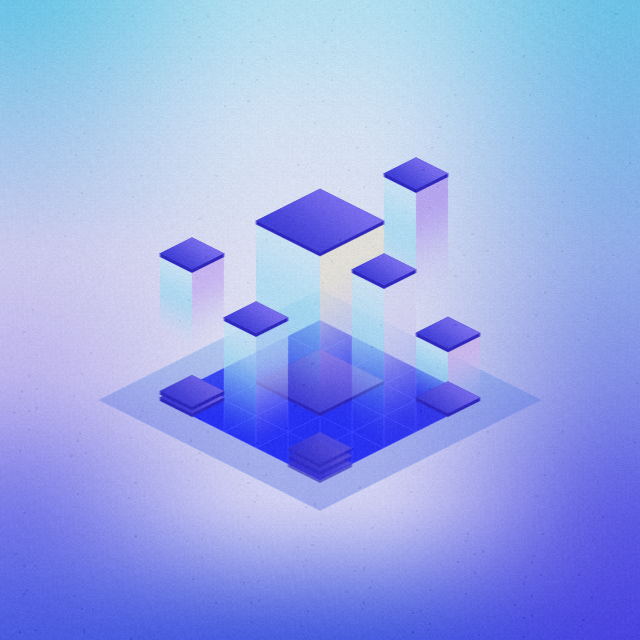
Give the GLSL for this background, as a Shadertoy shader.

```glsl
// Isometric glass towers standing on a tiled blue floor, over a soft pastel sky.
// Three vertical colour ramps make the sky; diamond distance functions shape the
// slabs and floor, and each tower has two faces that fade out towards the ground.

#define FLOOR_CENTER vec2(0.5, 0.375)
#define FLOOR_RADIUS 0.25
#define APRON_RADIUS 0.346
#define TILE_COUNT 5.0
#define SLAB_DEPTH 0.0055
#define GRAIN 0.035
#define FACE_ALPHA 0.82

const vec3 SLAB_DARK = vec3(0.24, 0.24, 0.84);
const vec3 SLAB_LIGHT = vec3(0.50, 0.45, 0.94);
const vec3 SLAB_RIM = vec3(0.18, 0.15, 0.74);
const vec3 CYAN = vec3(0.56, 0.84, 0.94);
const vec3 LAVENDER = vec3(0.76, 0.72, 0.94);

// Sky colours from bottom to top
const vec3 SKY_LEFT[6] = vec3[6](
    vec3(0.28, 0.35, 0.88), vec3(0.46, 0.47, 0.91), vec3(0.73, 0.70, 0.93),
    vec3(0.80, 0.79, 0.93), vec3(0.63, 0.78, 0.92), vec3(0.41, 0.77, 0.90));
const vec3 SKY_MIDDLE[6] = vec3[6](
    vec3(0.25, 0.34, 0.87), vec3(0.81, 0.81, 0.95), vec3(0.87, 0.87, 0.94),
    vec3(0.86, 0.87, 0.94), vec3(0.83, 0.88, 0.95), vec3(0.69, 0.87, 0.94));
const vec3 SKY_RIGHT[6] = vec3[6](
    vec3(0.28, 0.26, 0.88), vec3(0.36, 0.36, 0.89), vec3(0.50, 0.55, 0.90),
    vec3(0.57, 0.67, 0.91), vec3(0.50, 0.72, 0.91), vec3(0.42, 0.76, 0.90));

// Towers, back to front: cap centre, half width, height; then right face tint
const vec4 TOWERS[6] = vec4[6](
    vec4(0.65, 0.729, 0.05, 0.19), vec4(0.30, 0.604, 0.05, 0.125),
    vec4(0.50, 0.655, 0.10, 0.25), vec4(0.60, 0.579, 0.05, 0.24),
    vec4(0.40, 0.504, 0.05, 0.18), vec4(0.70, 0.480, 0.05, 0.10));
const vec3 TINTS[6] = vec3[6](
    vec3(0.69, 0.60, 0.93), vec3(0.76, 0.67, 0.94), vec3(0.88, 0.87, 0.82),
    vec3(0.82, 0.82, 0.93), vec3(0.66, 0.80, 0.94), vec3(0.79, 0.70, 0.92));

float hash(vec2 p) {
    return fract(sin(dot(p, vec2(127.1, 311.7))) * 43758.5453);
}

// Signed distance to a diamond twice as wide as high
float diamond(vec2 p, float radius) {
    return (abs(p.x) + 2.0 * abs(p.y) - radius) / sqrt(5.0);
}

float cover(float d) {
    float px = 0.8 / iResolution.y;
    return 1.0 - smoothstep(-px, px, d);
}

vec3 ramp(vec3 stops[6], float y) {
    vec3 col = stops[0];
    for (int i = 1; i < 6; i++) {
        float k = float(i);
        col = mix(col, stops[i], smoothstep(k - 1.2, k + 0.2, y * 5.0));
    }
    return col;
}

vec3 sky(vec2 uv) {
    vec3 col = mix(ramp(SKY_LEFT, uv.y), ramp(SKY_MIDDLE, uv.y), smoothstep(0.0, 0.45, uv.x));
    return mix(col, ramp(SKY_RIGHT, uv.y), smoothstep(0.55, 1.0, uv.x));
}

// Pale apron, deep blue floor and its faint tile lines
vec3 drawFloor(vec3 col, vec2 uv) {
    vec2 p = uv - FLOOR_CENTER;
    float back = smoothstep(-0.05, 0.17, p.y);
    vec3 apron = mix(vec3(0.30, 0.42, 0.88), vec3(0.30, 0.66, 0.90), back);
    col = mix(col, apron, cover(diamond(p, APRON_RADIUS)) * mix(0.36, 0.28, back));
    vec3 blue = mix(vec3(0.13, 0.17, 0.95), vec3(0.28, 0.36, 0.91), smoothstep(-0.04, 0.125, p.y));
    blue = mix(blue, vec3(0.22, 0.22, 0.89), smoothstep(0.0, 0.25, p.x) * 0.7);
    vec2 tile = (vec2(p.x + 2.0 * p.y, p.x - 2.0 * p.y) / FLOOR_RADIUS + 1.0) * 0.5 * TILE_COUNT;
    vec2 edge = abs(fract(tile + 0.5) - 0.5);
    float diagonal = abs(fract(tile.x + tile.y + 0.5) - 0.5);
    float lines = 1.0 - smoothstep(0.0, 0.03, min(min(edge.x, edge.y), diagonal));
    return mix(col, blue + 0.07 * lines, cover(diamond(p, FLOOR_RADIUS)) * 0.96);
}

// Diamond cap with a darker rim below it
vec3 drawSlab(vec3 col, vec2 p, float radius, float alpha) {
    vec2 swept = vec2(p.x, p.y - clamp(p.y, -SLAB_DEPTH, 0.0));
    col = mix(col, SLAB_RIM, cover(diamond(swept, radius)) * min(1.0, alpha + 0.2));
    float light = smoothstep(-0.9, 0.9, (p.x * 0.7 + p.y) / radius);
    return mix(col, mix(SLAB_DARK, SLAB_LIGHT, light), cover(diamond(p, radius)) * alpha);
}

// Two glass faces hanging below a cap
vec3 drawFaces(vec3 col, vec2 p, float radius, float height, vec3 tint) {
    float drop = 0.5 * (abs(p.x) - radius) - p.y;
    float t = clamp(drop / height, 0.0, 1.0);
    float mask = cover(abs(p.x) - radius) * cover(-drop) * cover(drop - height);
    vec3 left = mix(vec3(0.77, 0.88, 0.95), CYAN, smoothstep(0.0, 0.6, t));
    vec3 right = mix(tint, LAVENDER, smoothstep(0.1, 0.8, t));
    vec3 face = mix(right, left, cover(p.x));
    return mix(col, face, mask * FACE_ALPHA * (1.0 - smoothstep(0.15, 1.05, t)));
}

vec3 drawStack(vec3 col, vec2 p, int count, float gap, float alpha) {
    for (int i = 0; i < count; i++)
        col = drawSlab(col, p - vec2(0.0, gap * float(i)), 0.05, alpha);
    return col;
}

void mainImage(out vec4 fragColor, in vec2 fragCoord) {
    vec2 uv = fragCoord / iResolution.xy;
    vec3 col = drawFloor(sky(uv), uv);

    // Inner plate, then the towers
    col = drawSlab(col, uv - vec2(0.5, 0.405), 0.1, 0.8);
    for (int i = 0; i < 6; i++) {
        vec4 tower = TOWERS[i];
        vec2 p = uv - tower.xy;
        col = drawFaces(col, p, tower.z, tower.w, TINTS[i]);
        col = drawSlab(col, p, tower.z, 0.97);
    }

    // Low slabs on the floor corners
    col = drawStack(col, uv - vec2(0.7, 0.379), 1, 0.0, 0.9);
    col = drawStack(col, uv - vec2(0.3, 0.379), 2, 0.010, 0.8);
    col = drawStack(col, uv - vec2(0.5, 0.276), 3, 0.012, 0.45);

    // Paper grain and sparse specks
    col += GRAIN * (hash(floor(uv * 512.0)) - 0.5);
    col -= 0.05 * step(0.994, hash(floor(uv * 300.0) + 17.0));
    fragColor = vec4(clamp(col, 0.0, 1.0), 1.0);
}
```
